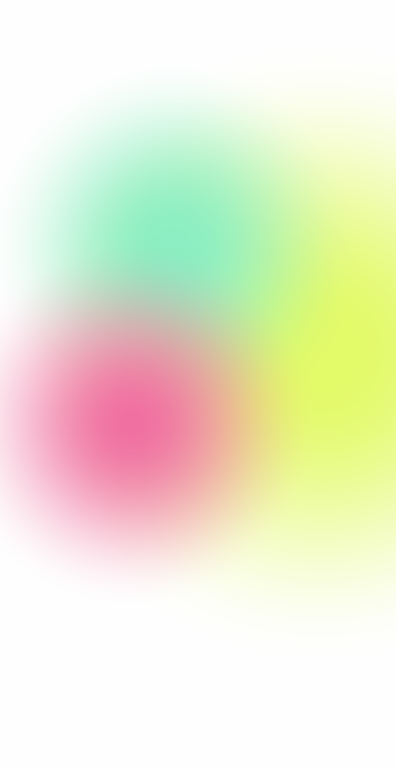
This background is drawn by a Shadertoy shader. Its source:

```glsl
// Three soft blurred colour glows, yellow, mint and pink, melting together on white.

const vec3 PAPER  = vec3(0.997, 0.997, 0.995);
const vec3 YELLOW = vec3(0.890, 0.980, 0.410);
const vec3 MINT   = vec3(0.550, 0.935, 0.760);
const vec3 PINK   = vec3(0.940, 0.440, 0.630);

// Coverage of a blurred disc: full inside the core, fading to nothing at the rim.
float glow(vec2 point, vec2 centre, float core, float rim) {
    return 1.0 - smoothstep(core, rim, length(point - centre));
}

// Lays one glow over the colour below it.
vec3 addGlow(vec3 base, vec3 tint, vec2 point, vec2 centre, float core, float rim) {
    return mix(base, tint, glow(point, centre, core, rim));
}

void mainImage(out vec4 fragColor, in vec2 fragCoord) {
    // Canvas height is one unit.
    vec2 point = fragCoord / iResolution.y;

    // Layers from back to front.
    vec3 colour = PAPER;
    colour = addGlow(colour, YELLOW, point, vec2(0.419, 0.541), 0.035, 0.406);
    colour = addGlow(colour, MINT, point, vec2(0.225, 0.679), 0.015, 0.250);
    colour = addGlow(colour, PINK, point, vec2(0.172, 0.450), 0.003, 0.245);

    fragColor = vec4(colour, 1.0);
}
```
